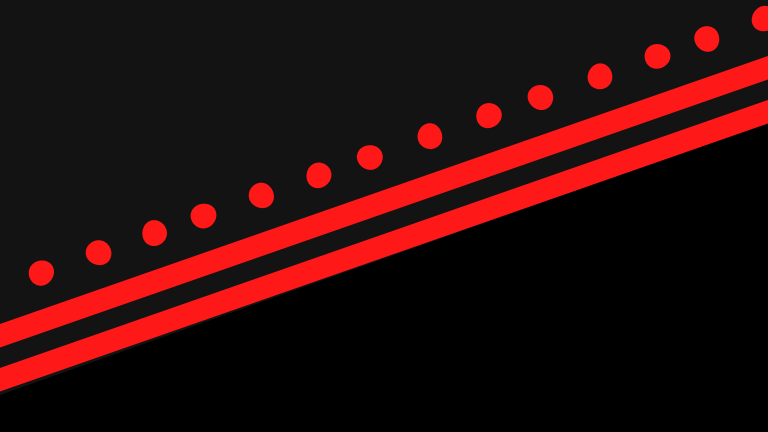
Write a Shadertoy shader that draws this background.

```glsl
const vec3 CHARCOAL = vec3(0.073);
const vec3 BLACK = vec3(0.0);
const vec3 RED = vec3(1.0, 0.094, 0.094);
const float TAU = 6.2831853;
const int DOT_COUNT = 14;

// Coverage of a shape from its signed distance
float cover(float dist, float pixel) {
    return clamp(0.5 - dist / pixel, 0.0, 1.0);
}

// Signed distance to a sloped line, positive above it
float lineDistance(vec2 p, float slope, float height) {
    return (p.y - slope * p.x - height) / sqrt(1.0 + slope * slope);
}

// Sloped band, given the height of its middle at the left side
float bandDistance(vec2 p, float slope, float height, float halfWidth) {
    return abs(lineDistance(p, slope, height)) - halfWidth;
}

// Uneven spacing along the row from layered sines
float spacingDrift(float index) {
    float slow = sin(TAU * (index - 7.5) / 12.0);
    float quick = cos(TAU * index / 3.0 - 0.374);
    return 0.0023 + 0.0069 * (slow - quick);
}

// Round blob whose rim wobbles differently for each seed
float blobDistance(vec2 p, float radius, float seed) {
    float angle = atan(p.y, p.x);
    float wobble = sin(2.0 * angle + seed * 2.4) + 0.6 * sin(3.0 * angle + seed * 4.1);
    return length(p) - radius * (1.0 + 0.025 * wobble);
}

// Row of blobs rising along a sloped line
float blobRowDistance(vec2 p, float slope, float height, float start, float spacing, float radius) {
    float nearest = 1e3;
    for (int i = 0; i < DOT_COUNT; i++) {
        float index = float(i);
        float x = start + spacing * index + spacingDrift(index);
        vec2 centre = vec2(x, height + slope * x);
        nearest = min(nearest, blobDistance(p - centre, radius, index));
    }
    return nearest;
}

void mainImage(out vec4 fragColor, in vec2 fragCoord) {
    float pixel = 1.0 / iResolution.y;
    vec2 p = fragCoord * pixel;
    float stripeSlope = 0.349;
    float stripeHalfWidth = 0.0257;

    // Dark halves
    float lower = lineDistance(p, 0.3555, 0.0856);
    vec3 color = mix(CHARCOAL, BLACK, cover(lower, pixel));

    // Twin stripes and the row of dots
    float upperStripe = bandDistance(p, stripeSlope, 0.2228, stripeHalfWidth);
    float lowerStripe = bandDistance(p, stripeSlope, 0.1210, stripeHalfWidth);
    float dots = blobRowDistance(p, 0.3516, 0.3346, 0.0949, 0.1284, 0.0292);
    float redShapes = min(dots, min(upperStripe, lowerStripe));
    color = mix(color, RED, cover(redShapes, pixel));

    fragColor = vec4(color, 1.0);
}
```
